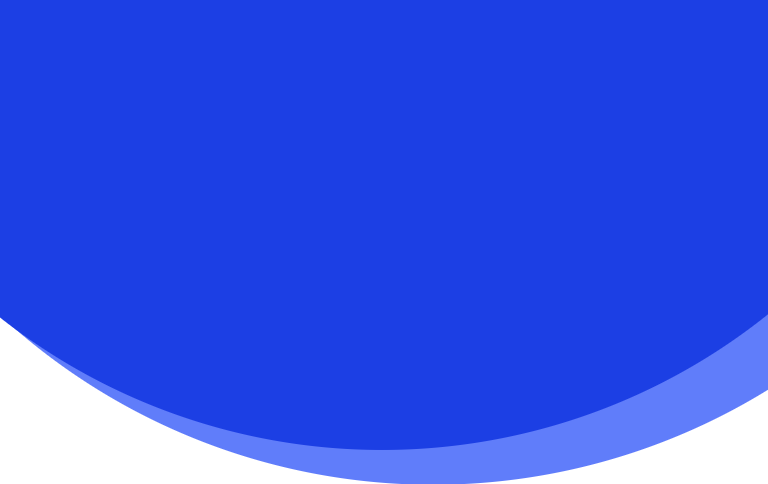
Reproduce this background procedurally as a WebGL 1 fragment shader.

```glsl
precision highp float;

uniform vec2 u_resolution;

// Lengths are in canvas widths, with the origin at the lower left.
const vec3 PAPER = vec3(1.0);
const vec3 LIGHT_BLUE = vec3(0.378, 0.49, 0.982);
const vec3 DEEP_BLUE = vec3(0.11, 0.247, 0.894);

const vec2 BACK_CENTER = vec2(0.5638, 0.8297);
const float BACK_RADIUS = 0.8307;
const vec2 FRONT_CENTER = vec2(0.4974, 0.8477);
const float FRONT_RADIUS = 0.8034;

// Coverage of a disc, softened over one pixel.
float disc(vec2 p, vec2 center, float radius) {
    float distanceToEdge = length(p - center) - radius;
    return clamp(0.5 - distanceToEdge * u_resolution.x, 0.0, 1.0);
}

void main() {
    vec2 p = gl_FragCoord.xy / u_resolution.x;

    // Two overlapping discs, the deep one in front.
    vec3 color = mix(PAPER, LIGHT_BLUE, disc(p, BACK_CENTER, BACK_RADIUS));
    color = mix(color, DEEP_BLUE, disc(p, FRONT_CENTER, FRONT_RADIUS));

    gl_FragColor = vec4(color, 1.0);
}
```
